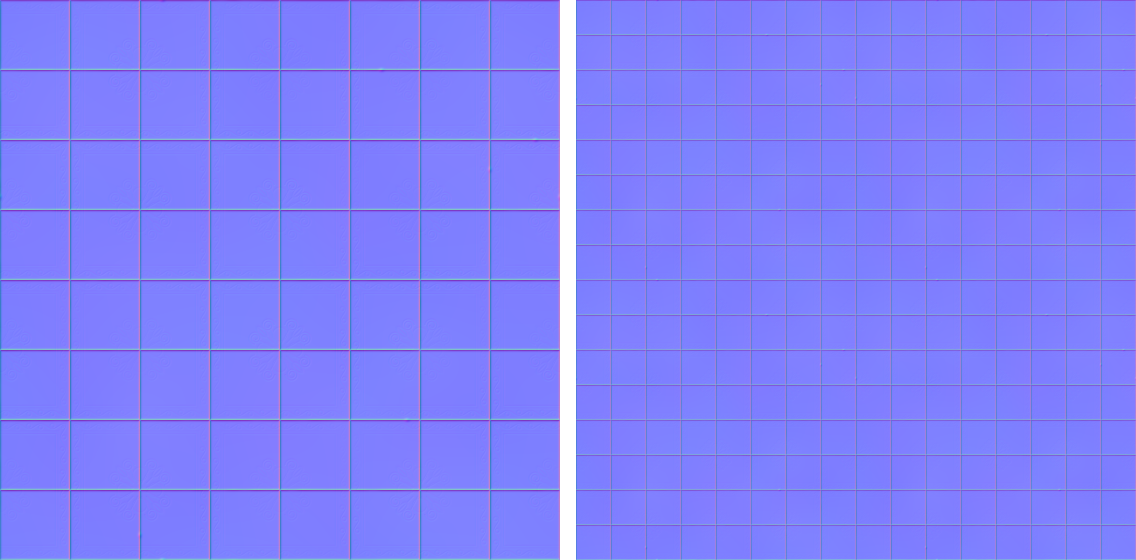
Left, the tile; right, the same tile 2 across and 2 down.
This texture map is drawn by a Shadertoy shader. Its source:

```glsl
// Tangent-space normal map of an 8 by 8 wall of bevelled ceramic tiles.
// Seams are box-filtered bevel bands; a faint embossed border and rosette span
// each 2 by 2 block, tilted from a height field by finite differences.

const float TILES = 8.0;
const float BEVEL = 1.0 / 64.0;   // bevel width, in tiles

float hash(vec2 p) {
    return fract(sin(dot(p, vec2(127.1, 311.7))) * 43758.5453);
}

// Value noise that wraps after `period` cells
float wrapNoise(vec2 p, float period) {
    vec2 i = floor(p), f = fract(p);
    f = f * f * (3.0 - 2.0 * f);
    vec2 a = mod(i, period), b = mod(i + 1.0, period);
    return mix(mix(hash(a), hash(vec2(b.x, a.y)), f.x),
               mix(hash(vec2(a.x, b.y)), hash(b), f.x), f.y);
}

// Share of a pixel of width px at s that lies between a and b
float band(float s, float a, float b, float px) {
    return clamp((min(b, s + 0.5 * px) - max(a, s - 0.5 * px)) / px, 0.0, 1.0);
}

float ridge(float d, float width) {
    return exp(-d * d / (width * width));
}

float segment(vec2 p, vec2 a, vec2 b) {
    vec2 d = b - a;
    return length(p - a - d * clamp(dot(p - a, d) / dot(d, d), 0.0, 1.0));
}

// Double frame line with a leafy vine; w runs across the border, t along it
float border(float w, float t, float width) {
    float h = ridge(w - 0.2, width) + 0.7 * ridge(w - 0.165, width);
    float inside = smoothstep(0.02, 0.04, w) * (1.0 - smoothstep(0.14, 0.16, w));
    float vine = ridge(w - 0.095 - 0.035 * sin(t * 18.85), width);
    float cell = floor(t * 6.0);
    float side = mod(cell, 2.0) * 2.0 - 1.0;
    vec2 leaf = vec2(t - (cell + 0.5) / 6.0, w - 0.095 - 0.012 * side);
    float curl = ridge(length(leaf) - 0.028, width);
    return h + inside * max(vine, curl);
}

// Scrolls, petals and arcs around a block centre
float rosette(vec2 a, float width) {
    vec2 b = vec2(min(a.x, a.y), max(a.x, a.y));
    vec2 s = b - vec2(0.17, 0.35);
    float angle = atan(s.y, s.x) / 6.2832;
    float coil = length(s) - 0.035 * (angle + 0.5);
    float h = ridge(coil - 0.025, width);
    h = max(h, ridge(coil - 0.06, width));
    h = max(h, ridge(segment(b, vec2(0.03, 0.1), vec2(0.13, 0.29)), width));
    h = max(h, ridge(segment(b, vec2(0.1), vec2(0.31)), width));
    vec2 petal = vec2(b.x + b.y, b.y - b.x) * 0.7071 - vec2(0.36, 0.0);
    h = max(h, ridge(length(petal * vec2(0.5, 1.0)) - 0.045, width));
    float arc = ridge(length(b - vec2(0.0, 0.22)) - 0.1, width);
    return max(h, 0.8 * arc);
}

// Rare dents along the horizontal seams of p
float chip(vec2 p, float seed) {
    vec2 cell = vec2(floor(p.x), round(p.y));
    vec2 id = mod(cell, TILES) + seed;
    vec2 d = p - cell - vec2(0.15 + 0.7 * hash(id + 3.7), 0.0);
    return step(0.93, hash(id)) * ridge(length(d * vec2(0.7, 1.0)), 0.025);
}

float reliefHeight(vec2 p, float width) {
    vec2 a = abs(vec2(mod(p.x + 1.0, 2.0), mod(p.y, 2.0)) - 1.0);
    float w = 1.0 - max(a.x, a.y);
    float ornament = border(w, min(a.x, a.y), width) + rosette(a, width);
    float wear = mix(0.3, 1.0, wrapNoise(p * 2.0, 2.0 * TILES));
    float dents = chip(p, 11.0) + chip(p.yx, 47.0);
    return 0.0004 * wear * ornament - 0.003 * dents;
}

vec2 reliefTilt(vec2 p, float width) {
    vec2 e = vec2(0.006, 0.0);
    float dx = reliefHeight(p + e.xy, width) - reliefHeight(p - e.xy, width);
    float dy = reliefHeight(p + e.yx, width) - reliefHeight(p - e.yx, width);
    return vec2(-dx, dy) / (2.0 * e.x);
}

// Bevel across one seam: x = tilt, y = loss of blue, z = core coverage
vec3 bevel(float s, float px) {
    float c = BEVEL;
    float rise = band(s, -c, 0.0, px), fall = band(s, 0.0, c, px);
    float riseTail = band(s, -2.0 * c, -c, px), fallTail = band(s, c, 2.0 * c, px);
    float core = rise + fall;
    float tilt = 0.25 * (rise - fall) + 0.08 * (riseTail - fallTail);
    return vec3(tilt, 0.2 * core + 0.04 * (riseTail + fallTail), core);
}

void mainImage(out vec4 fragColor, in vec2 fragCoord) {
    vec2 p = fragCoord / iResolution.xy * TILES;
    vec2 px = TILES / iResolution.xy;
    vec2 id = mod(floor(p), TILES);

    // Seams, flattened where they cross
    vec2 s = p - round(p);
    vec3 bx = bevel(s.x, px.x), by = bevel(s.y, px.y);
    vec2 seam = vec2(bx.x * (1.0 - 0.6 * by.z), -by.x * (1.0 - 0.6 * bx.z));
    float depth = max(bx.y, by.y) * (1.0 - 0.4 * bx.z * by.z);
    float wear = mix(0.88, 1.12, wrapNoise(p * 6.0, 6.0 * TILES));

    // Uneven setting of each tile and slow waves in the glaze
    vec2 lean = (vec2(hash(id + 5.3), hash(id + 19.1)) - 0.5) * 0.014;
    vec2 wave = vec2(wrapNoise(p, TILES), wrapNoise(p + 3.0, TILES)) - 0.5;
    vec2 dome = (fract(p) - 0.5) * vec2(0.012, -0.012);

    vec2 tilt = seam * wear + lean + 0.018 * wave + dome;
    tilt += reliefTilt(p, max(0.013, 0.8 * px.y));
    float blue = 1.0 - depth * wear - dot(tilt, tilt) * 0.2;
    fragColor = vec4(clamp(vec3(0.5 + tilt, blue), 0.0, 1.0), 1.0);
}
```
